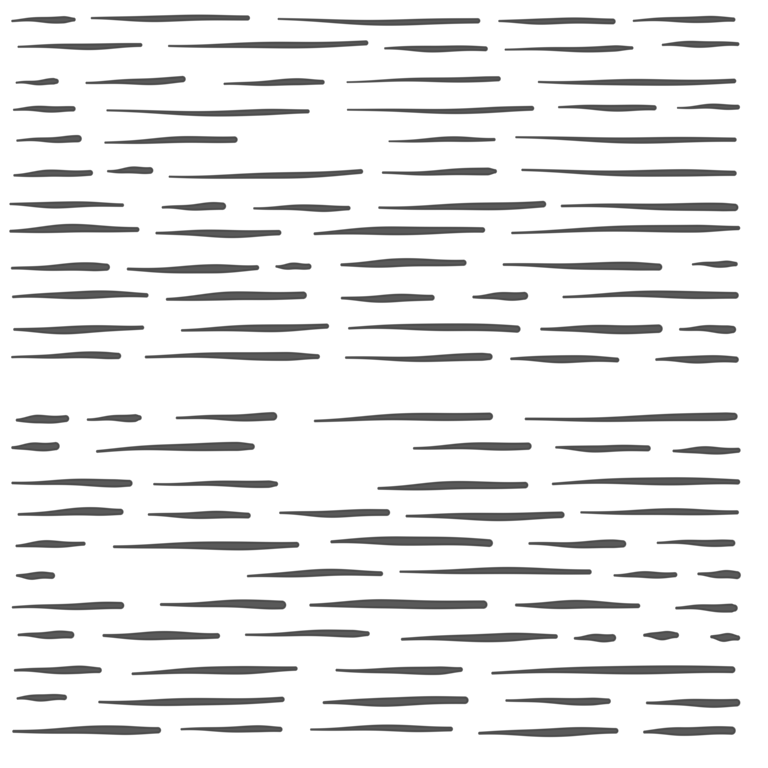
This pattern is drawn by a Shadertoy shader. Its source:

```glsl
const vec3 PAPER = vec3(1.0);
const vec3 INK_CORE = vec3(0.35);
const vec3 INK_RIM = vec3(0.295);

const float ROWS = 24.0;
const float BLANK_ROW = 11.0;
const float BOTTOM = 0.05;
const float PITCH = 0.0403;
const float LEFT = 0.016;
const float RIGHT = 0.965;
const int MAX_DASHES = 10;

float hash(vec2 p) {
    return fract(sin(dot(p, vec2(127.1, 311.7))) * 43758.5453);
}

float hashRange(vec2 p, float lo, float hi) {
    return mix(lo, hi, hash(p));
}

// Half thickness along a stroke: thin tail, swelling, blunt head
float brushRadius(float t, float radius, float peak, float head) {
    float swell = mix(0.3, 1.0, smoothstep(-0.05, peak, t));
    return radius * swell * mix(1.0, head, smoothstep(peak, 1.0, t));
}

// Signed distance to a tapered, slightly bent stroke from x0 to x1
float strokeDistance(vec2 p, float x0, float x1, float y, vec2 id) {
    float size = x1 - x0;
    float radius = hashRange(id + 3.1, 0.0045, 0.0061) * mix(1.0, 0.8, smoothstep(0.68, 0.82, y));
    float peak = hashRange(id + 5.7, 0.4, 0.95);
    float head = hashRange(id + 7.3, 0.5, 0.95);
    float slope = hashRange(id + 9.9, -0.018, 0.018) + 0.016 * (1.0 - 1.3 * x0);
    float bend = hashRange(id + 11.3, -0.012, 0.014) * size;

    float x = clamp(p.x, x0 + 0.3 * radius, x1 - head * radius);
    float t = (x - x0) / size;
    float centre = y + slope * (t - 0.5) * size + bend * sin(3.14159 * t);
    centre += 0.0006 * sin(6.28318 * (t * 1.5 + hash(id + 13.7)));
    return length(p - vec2(x, centre)) - brushRadius(t, radius, peak, head);
}

// Walks one row from left to right, laying dashes with gaps between them
float rowDistance(vec2 p, float row) {
    float nearest = 1.0;
    if (row < 0.0 || row >= ROWS || row == BLANK_ROW) return nearest;

    float rowY = BOTTOM + row * PITCH + hashRange(vec2(row, 2.3), -0.004, 0.004);
    float x0 = LEFT + hashRange(vec2(row, 4.9), -0.004, 0.008);
    float limit = RIGHT - hashRange(vec2(row, 6.1), 0.0, 0.008);

    for (int k = 0; k < MAX_DASHES; k++) {
        if (x0 > limit - 0.03) break;
        vec2 id = vec2(row * 1.37, float(k) * 2.71 + 20.0);
        float size = hashRange(id, 0.12, 0.27);
        if (k == 0) size *= hashRange(id + 1.9, 0.3, 1.0);
        if (hash(id + 15.1) < 0.1) size = hashRange(id + 16.3, 0.045, 0.085);
        float x1 = x0 + size;
        if (limit - x1 < 0.075) x1 = limit;

        bool skipped = k > 0 && x1 < limit && hash(id + 17.9) < 0.04;
        if (!skipped) {
            float y = rowY + hashRange(id + 19.3, -0.003, 0.003);
            nearest = min(nearest, strokeDistance(p, x0, x1, y, id));
        }
        x0 = x1 + hashRange(id + 21.7, 0.018, 0.05);
    }
    return nearest;
}

void mainImage(out vec4 fragColor, in vec2 fragCoord) {
    vec2 uv = fragCoord / iResolution.xy;

    // Nearest stroke among this row and its neighbours
    float row = floor((uv.y - BOTTOM) / PITCH + 0.5);
    float d = 1.0;
    for (int i = -1; i <= 1; i++) {
        d = min(d, rowDistance(uv, row + float(i)));
    }

    // Soft outline with a slightly darker rim
    float soft = max(0.0012, 0.6 / iResolution.y);
    vec3 ink = mix(INK_CORE, INK_RIM, smoothstep(-0.0036, -0.0018, d));
    float cover = 1.0 - smoothstep(-soft, soft, d);
    fragColor = vec4(mix(PAPER, ink, cover), 1.0);
}
```
